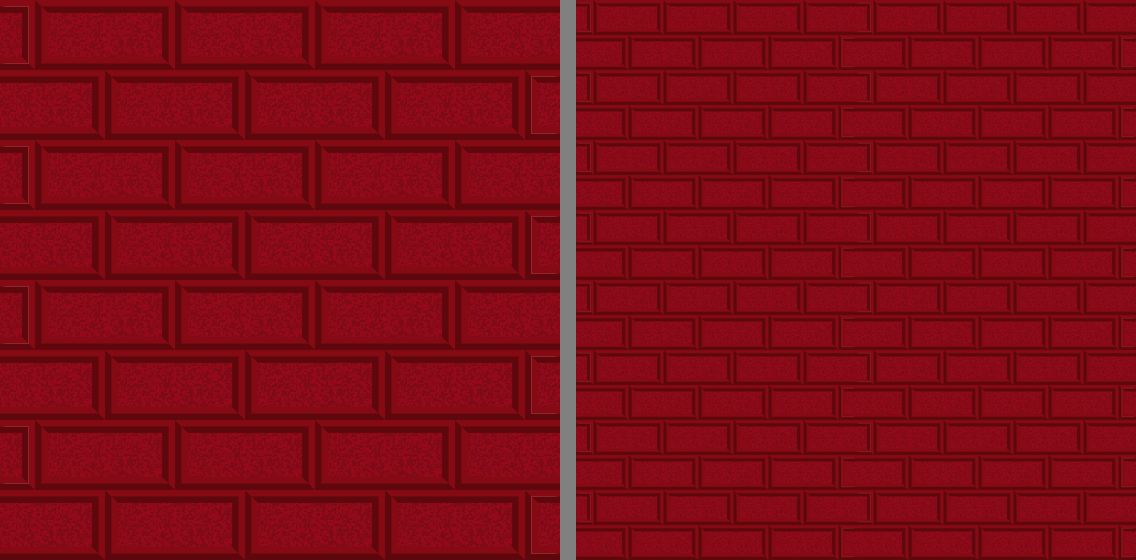
Left, the tile; right, the same tile 2 across and 2 down.
This pattern is drawn by a three.js fragment shader. Its source:

```glsl
// Deep red bevelled bricks in running bond, with grainy raised faces.
varying vec2 vUv;

const vec2 BRICKS = vec2(4.0, 8.0);  // repeats across and up
const float BEVEL = 0.092;           // width of one bevel, in brick heights
const float SOFT = 0.008;            // half width of a smoothed edge
const float GRAIN = 46.0;            // grain cells per brick height

const vec3 SHADOW = vec3(0.37, 0.03, 0.05);
const vec3 LIT = vec3(0.52, 0.04, 0.08);
const vec3 GRAIN_DARK = vec3(0.49, 0.04, 0.09);
const vec3 GRAIN_BRIGHT = vec3(0.58, 0.04, 0.10);
const vec3 GLINT = vec3(0.66, 0.24, 0.26);

float hash(vec2 cell) {
  vec3 q = fract(cell.xyx * vec3(0.1031, 0.1030, 0.0973));
  q += dot(q, q.yzx + 33.33);
  return fract((q.x + q.y) * q.z);
}

float valueNoise(vec2 p) {
  vec2 cell = floor(p);
  vec2 f = fract(p);
  f = f * f * (3.0 - 2.0 * f);
  float low = mix(hash(cell), hash(cell + vec2(1.0, 0.0)), f.x);
  float high = mix(hash(cell + vec2(0.0, 1.0)), hash(cell + 1.0), f.x);
  return mix(low, high, f.y);
}

// Smoothed step across zero.
float edge(float d) {
  return smoothstep(-SOFT, SOFT, d);
}

vec3 faceColor(vec2 p) {
  float grain = valueNoise(p * GRAIN);
  return mix(GRAIN_DARK, GRAIN_BRIGHT, smoothstep(0.34, 0.62, grain));
}

// Fine highlight on the end bricks, fading out towards the canvas border.
float glint(float x, float oddRow, float inset) {
  float fromBorder = mix(1.0 - x, x, oddRow);
  float reach = smoothstep(0.0, 0.012, fromBorder) * step(fromBorder, 0.25 / BRICKS.x);
  return reach * (1.0 - smoothstep(0.004, 0.014, abs(inset - BEVEL)));
}

void main() {
  // Brick coordinates: 2 wide, 1 high, with alternate rows shifted by half
  float oddRow = mod(floor(vUv.y * BRICKS.y), 2.0);
  float shift = mix(0.75, 0.25, oddRow);
  vec2 p = fract(vUv * BRICKS - vec2(shift, 0.0)) * vec2(2.0, 1.0);

  // Distances to the sides; mitres fall where two of them are equal
  float leftBottom = min(p.x, p.y);
  float rightTop = min(2.0 - p.x, 1.0 - p.y);
  float inset = min(leftBottom, rightTop);

  // Outer bevel is lit from the upper right, the inner one is reversed
  float outerLight = edge(leftBottom - rightTop);
  outerLight = mix(1.0 - outerLight, outerLight, edge(inset));
  float light = mix(outerLight, 1.0 - outerLight, edge(inset - BEVEL));

  vec3 color = mix(SHADOW, LIT, light);
  color = mix(color, faceColor(p), edge(inset - 2.0 * BEVEL));
  color = mix(color, GLINT, 0.55 * glint(vUv.x, oddRow, inset));
  gl_FragColor = vec4(color, 1.0);
}
```
